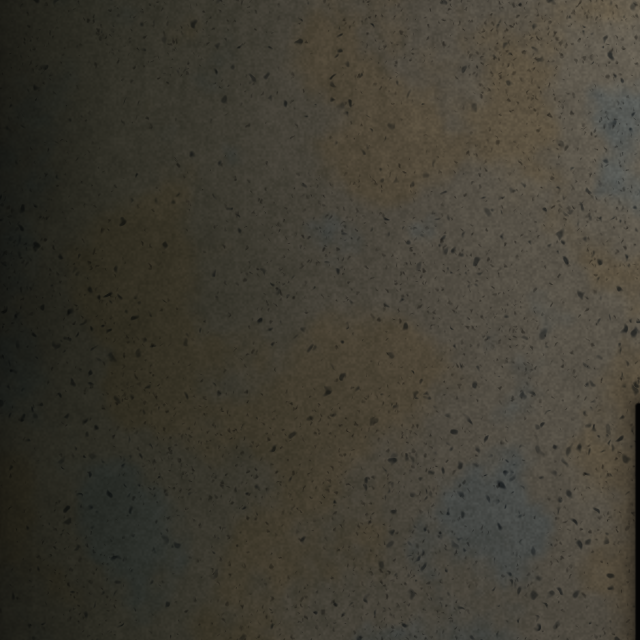
A Shadertoy shader for this texture:

```glsl
float hash(vec2 p) {
    vec3 q = fract(vec3(p.xyx) * 0.1031);
    q += dot(q, q.yzx + 33.33);
    return fract((q.x + q.y) * q.z);
}

float noise(vec2 p) {
    vec2 i = floor(p), f = fract(p);
    f = f * f * (3.0 - 2.0 * f);
    return mix(mix(hash(i), hash(i + vec2(1, 0)), f.x),
               mix(hash(i + vec2(0, 1)), hash(i + vec2(1, 1)), f.x), f.y);
}

float fbm(vec2 p) {
    float sum = 0.0, amp = 0.5;
    for (int i = 0; i < 5; i++) {
        sum += amp * noise(p);
        p = mat2(1.6, 1.2, -1.2, 1.6) * p + 17.3;
        amp *= 0.5;
    }
    return sum;
}

// Scattered small dark holes, denser inside noisy clusters
float pits(vec2 uv, float cells, float density) {
    vec2 p = uv * cells + 0.5 * vec2(noise(uv * cells * 1.7), noise(uv * cells * 1.7 + 50.0));
    vec2 cell = floor(p);
    float soft = 0.8 * cells / iResolution.y + 0.06;
    float cover = 0.0;
    for (int y = -1; y <= 1; y++)
    for (int x = -1; x <= 1; x++) {
        vec2 id = cell + vec2(x, y);
        vec2 d = p - id - vec2(hash(id + 3.1), hash(id + 71.7));
        d.x += d.y * (hash(id + 19.0) - 0.5);
        d.y *= mix(0.55, 1.0, hash(id + 8.4));
        float cluster = smoothstep(0.35, 0.7, fbm(id / cells * 6.0 + 4.0));
        float present = step(hash(id + 131.0), density * (0.3 + 1.6 * cluster));
        float radius = mix(0.1, 0.3, pow(hash(id + 47.0), 2.0));
        float depth = mix(0.4, 1.0, hash(id + 91.0));
        cover = max(cover, present * depth * (1.0 - smoothstep(radius - soft, radius + soft, length(d))));
    }
    return cover;
}

void mainImage(out vec4 fragColor, in vec2 fragCoord) {
    vec2 uv = fragCoord / iResolution.xy;

    // Side lighting: dark at the left, brightest at the upper right
    float light = 0.11 + 0.25 * pow(uv.x, 0.75);
    light += 0.07 * (uv.y - 0.5) * uv.x * uv.x;
    light += 0.05 * (fbm(uv * 4.0 + 9.0) - 0.48);

    // Fine grain, mottling and faint vertical trowel streaks
    float grain = noise(uv * 300.0) - 0.5 + 0.7 * (noise(uv * 170.0 + 31.0) - 0.5);
    float mottle = fbm(uv * 45.0) - 0.48;
    float streaks = noise(uv * vec2(130.0, 16.0) + 7.0) - 0.5;
    float streakZone = smoothstep(0.4, 0.7, noise(uv * 3.0 + 12.0));
    light *= 1.0 + 0.13 * grain + 0.14 * mottle + 0.07 * streaks * streakZone;

    // Olive shadows, warm grey highlights, bluish and brown stains
    vec3 tone = mix(vec3(1.0, 0.99, 0.78), vec3(1.0, 0.94, 0.82), smoothstep(0.12, 0.32, light));
    float stain = fbm(uv * 5.0 + 23.0);
    tone *= mix(vec3(1), vec3(0.89, 0.98, 1.08), smoothstep(0.55, 0.7, stain));
    tone *= mix(vec3(1), vec3(1.04, 0.99, 0.9), 1.0 - smoothstep(0.3, 0.45, stain));
    vec3 color = light * tone;

    // Large and small pits
    color *= mix(vec3(1), vec3(0.42, 0.46, 0.5), pits(uv, 65.0, 0.13));
    color *= 1.0 - 0.4 * pits(uv + 0.37, 130.0, 0.18);

    // Black slot at the lower right edge with a soft shadow
    vec2 q = abs(uv - vec2(1.043, 0.12)) - vec2(0.045, 0.245);
    float slot = length(max(q, 0.0)) + min(max(q.x, q.y), 0.0) - 0.005;
    color *= 1.0 - 0.4 * exp(-max(slot, 0.0) * 55.0);
    float edge = 0.8 / iResolution.y + 0.001;
    color = mix(vec3(0.015), color, smoothstep(-edge, edge, slot));

    fragColor = vec4(color, 1.0);
}
```
